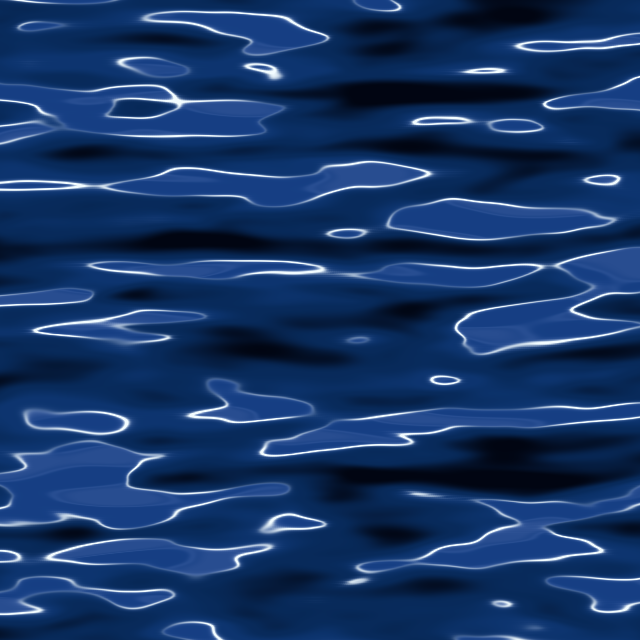
This texture is drawn by a Shadertoy shader. Its source:

```glsl
const vec3 ABYSS = vec3(0.004, 0.02, 0.07);
const vec3 DEEP = vec3(0.03, 0.165, 0.355);
const vec3 SWELL = vec3(0.05, 0.205, 0.435);
const vec3 SHEEN = vec3(0.085, 0.245, 0.515);
const vec3 HAZE = vec3(0.18, 0.32, 0.58);
const vec3 LAVENDER = vec3(0.46, 0.57, 0.82);
const vec3 GLINT = vec3(0.95, 0.99, 1.0);

// Random unit vector for a lattice cell
vec2 cellGradient(vec2 cell) {
    uvec2 q = uvec2(ivec2(cell) + 4096);
    uint n = q.x * 1597334677u ^ q.y * 3812015801u;
    n = (n ^ (n >> 15)) * 2246822519u;
    n ^= n >> 13;
    float angle = float(n & 65535u) / 65536.0 * 6.28318;
    return vec2(cos(angle), sin(angle));
}

// Gradient noise, roughly -1 to 1
float noise(vec2 p) {
    vec2 i = floor(p), f = p - i;
    vec2 u = f * f * f * (f * (f * 6.0 - 15.0) + 10.0);
    float a = dot(cellGradient(i), f);
    float b = dot(cellGradient(i + vec2(1, 0)), f - vec2(1, 0));
    float c = dot(cellGradient(i + vec2(0, 1)), f - vec2(0, 1));
    float d = dot(cellGradient(i + vec2(1, 1)), f - vec2(1, 1));
    return 1.4 * mix(mix(a, b, u.x), mix(c, d, u.x), u.y);
}

// Bend the surface so that the ripples tilt and end in points
vec2 warp(vec2 p) {
    p.y += 0.02 * noise(p * vec2(2.5, 4.0) + 31.7);
    p.x += 0.05 * noise(p * vec2(4.0, 20.0) + 57.3);
    return p;
}

// Wave height: wide swells, ripples and fine wrinkles
float waveHeight(vec2 p) {
    return 0.45 * noise(p * vec2(1.5, 7.0) + 3.4)
         + 0.60 * noise(p * vec2(4.5, 22.0) + 11.8)
         + 0.18 * noise(p * vec2(10.0, 42.0) + 23.1);
}

// Soft line where the distance to a level is near zero
float contour(float offset, float width) {
    float d = offset / width;
    return exp(-d * d);
}

// Dark water between the reflecting patches
vec3 waterColor(float shade) {
    vec3 color = mix(ABYSS, DEEP, smoothstep(-0.65, -0.1, shade));
    return mix(color, SWELL, smoothstep(-0.1, 0.2, shade));
}

void mainImage(out vec4 fragColor, in vec2 fragCoord) {
    vec2 p = warp(fragCoord / iResolution.y);
    float height = waveHeight(p);
    float slope = length(vec2(dFdx(height), dFdy(height))) * iResolution.y;
    float offset = height - 0.155;
    float lineWidth = 0.010 + 0.0008 * slope;

    // Shaded water and flat sky reflections
    float streaks = noise(p * vec2(3.0, 18.0) + 71.2);
    vec3 color = waterColor(height + 0.4 * streaks);
    float mottle = noise(p * vec2(5.0, 28.0) + 83.6);
    vec3 reflection = mix(SHEEN, HAZE, 0.75 * smoothstep(0.1, 0.45, mottle));
    color = mix(color, reflection, smoothstep(-lineWidth, lineWidth, offset));

    // Faint inner rims around the hazy patches
    float rim = contour(mottle - 0.2, 0.06) * smoothstep(0.0, 0.1, offset);
    color = mix(color, LAVENDER, 0.15 * rim);

    // Glowing edges with bright glints
    float sparkle = smoothstep(-0.4, 0.35, noise(p * vec2(6.0, 19.0) + 97.9));
    float halo = contour(offset, 2.6 * lineWidth);
    color = mix(color, LAVENDER, halo * mix(0.12, 0.42, sparkle));
    float core = contour(offset, 1.15 * lineWidth);
    color = mix(color, GLINT, min(1.0, 1.2 * core * mix(0.12, 1.0, sparkle)));

    fragColor = vec4(color, 1.0);
}
```
